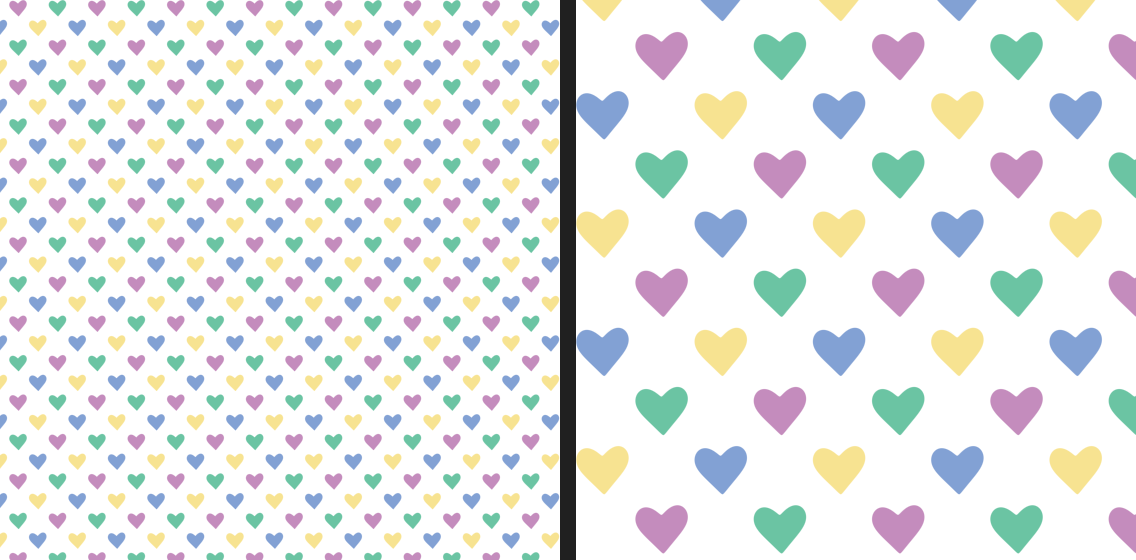
Left, the full canvas; right, a detail of the centre.
Give the GLSL for this pattern, as a Shadertoy shader.

```glsl
// Signed distance to a slightly lopsided heart, in cell units
float heartDistance(vec2 p) {
    vec2 scale = vec2(0.222, 0.163);
    p.x += 0.05 * p.y;
    vec2 q = p / scale + vec2(0.0, 0.285);

    // Bend a unit disc upwards on both sides, the right lobe a bit higher
    float side = sqrt(q.x * q.x + 0.002);
    float slope = (1.6 - 1.4 * side) * q.x / side + 0.09;
    q.y -= 1.6 * side - 0.7 * side * side + 0.09 * q.x;

    // Divide by the gradient to get an even edge
    float radius = max(length(q), 1e-3);
    vec2 gradient = vec2(q.x - q.y * slope, q.y) / (radius * scale);
    return (radius - 1.0) / max(length(gradient), 1e-3);
}

// Square lattice of hearts with two colours in a checkerboard
vec3 paintHearts(vec3 base, vec2 grid, vec3 evenColor, vec3 oddColor, float pixel) {
    vec2 cell = floor(grid + 0.5);
    float odd = mod(cell.x + cell.y, 2.0);
    float d = heartDistance(grid - cell);
    float coverage = 1.0 - smoothstep(-0.75 * pixel, 0.75 * pixel, d);
    return mix(base, mix(evenColor, oddColor, odd), coverage);
}

void mainImage(out vec4 fragColor, in vec2 fragCoord) {
    const float repeats = 14.2;
    float pixel = repeats / iResolution.y;
    vec2 uv = fragCoord / iResolution.y;

    // Lattice anchored at the upper left
    vec2 grid = (uv - vec2(0.0, 1.0)) * repeats + vec2(-0.462, 0.2126);

    vec3 purple = vec3(0.77, 0.55, 0.74);
    vec3 green = vec3(0.42, 0.77, 0.64);
    vec3 yellow = vec3(0.97, 0.89, 0.57);
    vec3 blue = vec3(0.51, 0.63, 0.83);

    // Two lattices, the second shifted by half a cell
    vec3 color = paintHearts(vec3(1.0), grid, purple, green, pixel);
    color = paintHearts(color, grid + vec2(-0.5, 0.5), yellow, blue, pixel);

    fragColor = vec4(color, 1.0);
}
```
